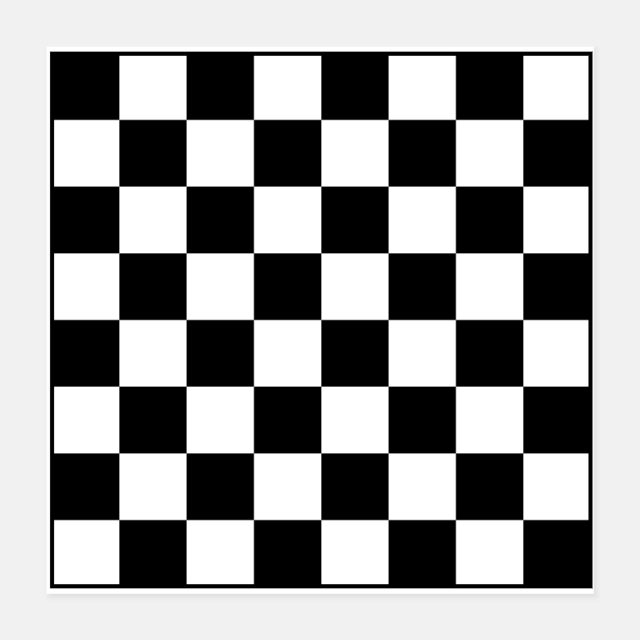
Reproduce this pattern procedurally as a Shadertoy shader.

```glsl
// An eight by eight black and white checkerboard in a thin black frame,
// printed on a white card that casts a faint shadow on a pale grey ground.
// Box distances give card and frame; a product of two square waves the cells.

// Signed distance to an axis-aligned box
float boxDistance(vec2 p, vec2 halfSize) {
    vec2 d = abs(p) - halfSize;
    return length(max(d, 0.0)) + min(max(d.x, d.y), 0.0);
}

// Coverage of a shape, with an edge of the given half width
float coverage(float dist, float soft) {
    return 1.0 - smoothstep(-soft, soft, dist);
}

// Square wave from -1 to 1, with softened steps at the integers
vec2 squareWave(vec2 x, vec2 soft) {
    vec2 triangle = 0.5 - abs(mod(x + 0.5, 2.0) - 1.0);
    return clamp(triangle / soft, -1.0, 1.0);
}

void mainImage(out vec4 fragColor, in vec2 fragCoord) {
    vec2 uv = fragCoord / iResolution.xy;
    float soft = max(0.0012, 0.7 / iResolution.y);

    // Ground, with the soft shadow falling to the lower right
    vec2 cardPos = uv - vec2(0.5004, 0.4997);
    float shadow = coverage(boxDistance(cardPos - vec2(0.004, -0.005), vec2(0.426)), 0.011);
    float shade = mix(0.945, 0.85, shadow);

    // White card
    shade = mix(shade, 1.0, coverage(boxDistance(cardPos, vec2(0.4275)), soft));

    // Checkered cells, white in the lower left corner
    vec2 boardPos = uv - vec2(0.502, 0.5);
    vec2 pitch = vec2(0.1052, 0.1042);
    vec2 wave = squareWave(boardPos / pitch, soft / pitch);
    float cells = 0.5 + 0.5 * wave.x * wave.y;

    // Black frame overlapping the rim of the outer cells
    cells *= coverage(boxDistance(boardPos, vec2(0.4175, 0.4128)), soft);
    shade = mix(shade, cells, coverage(boxDistance(boardPos, vec2(0.4238, 0.4193)), soft));

    fragColor = vec4(vec3(shade), 1.0);
}
```
